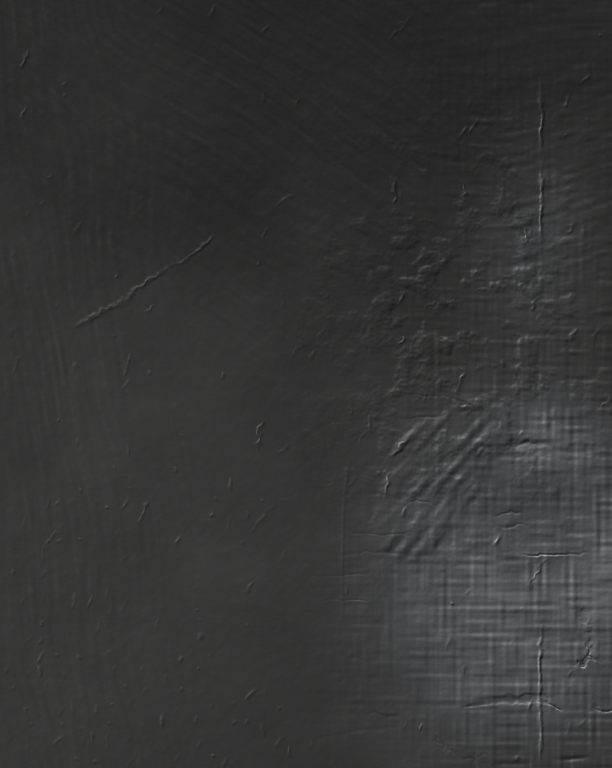
This texture is drawn by a WebGL 1 fragment shader. Its source:

```glsl
precision highp float;
// Thick black paint under raking light: fine brush marks, broken ridges,
// seams and a wrinkled patch form one relief, which is embossed towards the
// light and laid over a cloudy tone with glossy glare at the lower right.
uniform vec2 u_resolution;

const vec2 LIGHT = vec2(-0.55, 0.83);
const float EMBOSS_STEP = 0.0013;
const float RELIEF_GAIN = 0.10;
const float GLOSS_RELIEF = 0.22;
const float HIGHLIGHT = 0.30;
const float GLARE = 0.145;
const float DARK_TONE = 0.157;
const float LOWER_LIFT = 0.046;
const float LEFT_LIFT = 0.020;
const vec3 WARM_TINT = vec3(1.005, 1.0, 0.992);
const vec3 COOL_TINT = vec3(0.985, 1.0, 1.020);

float hash(vec2 p) {
  return fract(sin(dot(p, vec2(127.1, 311.7))) * 43758.5453);
}
float noise(vec2 p) {
  vec2 i = floor(p), f = fract(p);
  f = f * f * (3.0 - 2.0 * f);
  return mix(mix(hash(i), hash(i + vec2(1.0, 0.0)), f.x),
             mix(hash(i + vec2(0.0, 1.0)), hash(i + 1.0), f.x), f.y);
}
float fbm(vec2 p) {
  float sum = 0.0, amp = 0.5;
  for (int i = 0; i < 4; i++) {
    sum += amp * noise(p);
    p = p * 2.03 + 17.3;
    amp *= 0.5;
  }
  return sum;
}
vec2 turn(vec2 p, float a) {
  float c = cos(a), s = sin(a);
  return vec2(c * p.x + s * p.y, c * p.y - s * p.x);
}
// Soft elliptical mask
float spot(vec2 p, vec2 centre, vec2 radius) {
  vec2 d = (p - centre) / radius;
  return exp(-dot(d, d));
}
float crest(float d, float width) {
  return exp(-d * d / (width * width));
}
float streaks(vec2 p, float angle, float fine) {
  return noise(turn(p, angle) * vec2(0.16 * fine, fine));
}
// Where the varnish catches the light
float glossAt(vec2 p) {
  return 0.75 * spot(p, vec2(0.72, 0.44), vec2(0.075, 0.050))
       + 0.80 * spot(p, vec2(0.66, 0.17), vec2(0.160, 0.150))
       + 0.60 * spot(p, vec2(0.78, 0.27), vec2(0.065, 0.130))
       + 0.38 * spot(p, vec2(0.69, 0.67), vec2(0.080, 0.120))
       + 0.30 * spot(p, vec2(0.57, 0.35), vec2(0.110, 0.150));
}
// Short tapered paint ridges, dense right of the centre
float ridges(vec2 p, float cell) {
  vec2 g = p / cell + 0.16 * vec2(noise(p * 140.0), noise(p * 140.0 + 9.0));
  float h = 0.0;
  for (int j = -1; j <= 1; j++) {
    for (int i = -1; i <= 1; i++) {
      vec2 id = floor(g) + vec2(float(i), float(j));
      float density = 0.08 + 0.75 * spot(id * cell, vec2(0.49, 0.46), vec2(0.15, 0.21));
      vec2 centre = id + 0.2 + 0.6 * vec2(hash(id + 3.1), hash(id + 5.7));
      vec2 q = turn(g - centre, mix(0.75, 1.75, hash(id + 11.3)));
      float len = mix(0.12, 0.75, pow(hash(id + 23.9), 1.6));
      float taper = 1.0 - smoothstep(0.2 * len, len, abs(q.x));
      float strength = mix(0.1, 1.0, pow(hash(id + 31.7), 1.5));
      h += step(hash(id + 7.0), density) * strength * taper * crest(q.y, 0.0022 / cell);
    }
  }
  return h * (0.4 + 0.8 * noise(p * 90.0));
}
float relief(vec2 p) {
  float cloud = fbm(p * 9.0), rough = fbm(p * 45.0) - 0.5;
  vec2 w = p + 0.05 * vec2(noise(p * 6.0), noise(p * 6.0 + 31.0));
  float right = smoothstep(0.38, 0.68, p.x + 0.25 * (cloud - 0.5));
  float top = smoothstep(0.42, 0.78, p.y + 0.2 * (cloud - 0.5));
  float left = 1.0 - smoothstep(0.08, 0.34, p.x);

  // Brush marks: steep at left, slanting above, woven at right
  float h = 0.6 * left * streaks(w, 1.75, 130.0) + 0.45 * fbm(p * 75.0);
  h += 0.65 * top * (1.0 - 0.6 * right) * (1.0 - 0.6 * left) * streaks(w, -0.65, 160.0);
  h += 0.45 * top * right * streaks(w, 0.15, 150.0);
  float weave = right * (1.0 - 0.7 * top);
  h += weave * (0.6 * noise(p * vec2(24.0, 170.0)) + 0.7 * noise(p * vec2(170.0, 20.0)));

  // Lumps, ridges and wrinkled skin
  h += 1.4 * spot(p, vec2(0.60, 0.58), vec2(0.17, 0.26)) * smoothstep(0.4, 0.75, fbm(p * 38.0));
  h += ridges(p, 0.045) + 0.6 * ridges(p + 0.37, 0.022);
  vec2 q = turn(p - vec2(0.56, 0.365), 1.05);
  float skin = 1.0 - smoothstep(0.7, 1.0, length(q / vec2(0.125, 0.060)) + cloud - 0.5);
  h += skin * (0.3 + 1.1 * noise(turn(w, 0.75) * vec2(26.0, 95.0)));

  // Seams, cross cracks and a faint scratch
  float seam = 0.56 + 0.23 * smoothstep(0.0, 0.5, p.x) + 0.05 * (cloud - 0.5) + 0.022 * rough;
  float patchy = smoothstep(0.4, 0.7, noise(p * 24.0));
  h += 0.6 * patchy * crest(p.y - seam, 0.0026) * (1.0 - smoothstep(0.50, 0.60, p.x));
  float upright = smoothstep(0.60, 0.65, p.y) * (1.0 - smoothstep(0.86, 0.91, p.y)) + 1.0 - smoothstep(0.15, 0.20, p.y);
  h += 0.7 * upright * (0.3 + patchy) * crest(p.x - 0.705 - 0.012 * rough, 0.0024);
  float crack = noise(vec2(p.x * 6.0, p.y * 34.0) + 0.5 * rough);
  h -= 0.65 * right * patchy * (1.0 - smoothstep(0.45, 0.56, p.y)) * crest(crack - 0.5, 0.04);
  float scratch = noise(turn(p, 0.2) * vec2(11.0, 2.0) + 4.0 + 0.06 * rough);
  return h + 0.3 * patchy * crest(scratch - 0.5, 0.014) * spot(p, vec2(0.42, 0.40), vec2(0.16, 0.30));
}
void main() {
  vec2 p = gl_FragCoord.xy / u_resolution.y;
  float gloss = glossAt(p + 0.05 * (fbm(p * 14.0) - 0.5));
  float lower = 1.0 - smoothstep(0.35, 0.85, p.y - 0.12 * p.x);
  float tone = DARK_TONE + LOWER_LIFT * lower + 0.055 * (fbm(p * 7.0) - 0.45);
  tone += LEFT_LIFT * (1.0 - smoothstep(0.0, 0.4, p.x));
  tone += GLARE * gloss * (0.55 + 0.9 * fbm(p * vec2(24.0, 45.0)));
  float slope = relief(p - LIGHT * EMBOSS_STEP) - relief(p + LIGHT * EMBOSS_STEP);
  tone += slope * (RELIEF_GAIN + GLOSS_RELIEF * gloss) + HIGHLIGHT * min(pow(max(slope, 0.0), 2.0), 0.6);
  gl_FragColor = vec4(max(tone, 0.10) * mix(WARM_TINT, COOL_TINT, smoothstep(0.05, 0.5, gloss)), 1.0);
}
```
